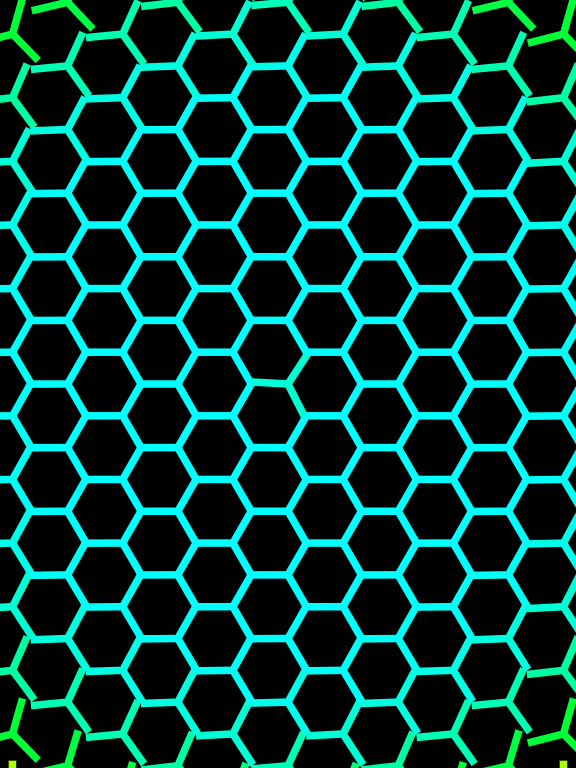
Write a WebGL 1 fragment shader that draws this pattern.

```glsl
precision highp float;
// Draws a neon honeycomb of three-armed stars that twist apart and turn green toward the corners.

uniform vec2 u_resolution;

const float SIDE = 0.04783;        // hexagon side, in canvas heights
const float ARM_LENGTH = 0.0480;
const float ARM_HALF_WIDTH = 0.0049;
const float TWIST_RADIUS = 0.578;  // where the twist reaches EDGE_TWIST
const float EDGE_TWIST = 0.244;    // radians
const float TWIST_POWER = 6.8;
const float CENTER_TWIST = -0.055; // small counter-twist of the middle star
const float BASE_HUE = 0.5;        // cyan
const float HUE_PER_TWIST = 0.525; // hue turns lost per radian
const float PI = 3.14159265;
const float SECTOR = 2.0 * PI / 3.0;

vec3 hueColor(float hue) {
  vec3 ramp = abs(fract(hue + vec3(0.0, 2.0, 1.0) / 3.0) * 6.0 - 3.0);
  return clamp(ramp - 1.0, 0.0, 1.0);
}

// Twist of a star at the given distance from the middle.
float starTwist(float radius) {
  float ring = radius / SIDE;
  return EDGE_TWIST * pow(radius / TWIST_RADIUS, TWIST_POWER)
       + CENTER_TWIST * exp(-2.0 * ring * ring);
}

// Signed distance to three flat-ended arms, one of them pointing left.
float starDistance(vec2 p, float twist) {
  float angle = atan(p.y, p.x + 1e-7) - twist - PI;
  angle = mod(angle + 0.5 * SECTOR, SECTOR) - 0.5 * SECTOR;
  vec2 folded = length(p) * vec2(cos(angle), abs(sin(angle)));
  return max(folded.x - ARM_LENGTH, folded.y - ARM_HALF_WIDTH);
}

void main() {
  vec2 p = (gl_FragCoord.xy - 0.5 * u_resolution) / u_resolution.y;
  float pixel = 1.0 / u_resolution.y;
  vec2 spacing = SIDE * vec2(1.5, sqrt(3.0));
  float nearColumn = floor(p.x / spacing.x + 0.5);
  vec3 color = vec3(0.0);

  // Stars of the surrounding cells; odd columns shift by half a row
  for (int i = -1; i <= 1; i++) {
    float column = nearColumn + float(i);
    float shift = 0.5 * mod(column, 2.0);
    float nearRow = floor(p.y / spacing.y - shift + 0.5);
    for (int j = -1; j <= 1; j++) {
      vec2 center = spacing * vec2(column, nearRow + float(j) + shift);
      float twist = starTwist(length(center));
      float d = starDistance(p - center, twist);
      float coverage = clamp(0.5 - d / pixel, 0.0, 1.0);
      vec3 starColor = hueColor(BASE_HUE - HUE_PER_TWIST * abs(twist));
      color = mix(color, starColor, coverage);
    }
  }
  gl_FragColor = vec4(color, 1.0);
}
```
